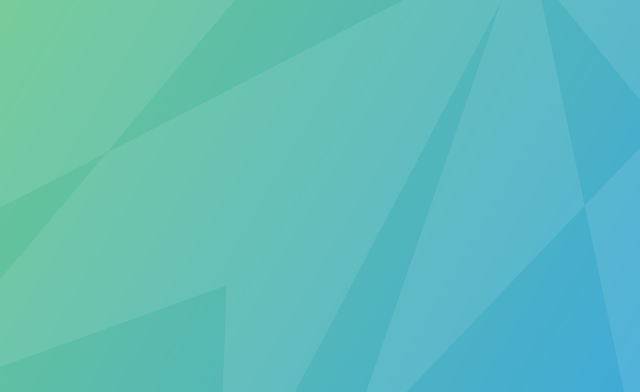
Reproduce this background procedurally as a WebGL 2 fragment shader.

```glsl
#version 300 es
precision highp float;

uniform vec2 u_resolution;
out vec4 fragColor;

// Colours and gradient
const vec3 GREEN = vec3(0.416, 0.780, 0.569);
const vec3 BLUE = vec3(0.251, 0.667, 0.843);
const vec2 GRADIENT = vec2(0.735, -0.265);
const float GRADIENT_START = 0.265;
const float VEIL_OPACITY = 0.09;
const float EDGE_PIXELS = 1.0;

// Facet corners, as fractions of the canvas
const vec2 STEEP_LOW = vec2(0.0, 0.287);
const vec2 STEEP_HIGH = vec2(0.367, 1.0);
const vec2 SHALLOW_LOW = vec2(0.0, 0.470);
const vec2 SHALLOW_HIGH = vec2(0.630, 1.0);
const vec2 SHARD_TIP = vec2(0.784, 1.0);
const vec2 SHARD_LEFT = vec2(0.461, 0.0);
const vec2 SHARD_RIGHT = vec2(0.572, 0.0);
const vec2 BLADE_LOW = vec2(0.975, 0.0);
const vec2 BLADE_HIGH = vec2(0.846, 1.0);
const vec2 RAMP_LOW = vec2(0.635, 0.0);
const vec2 RAMP_HIGH = vec2(1.0, 0.623);
const vec2 CORNER_LOW = vec2(1.0, 0.745);
const vec2 CORNER_HIGH = vec2(0.872, 1.0);
const vec2 WEDGE_LEFT = vec2(0.0, 0.064);
const vec2 WEDGE_PEAK = vec2(0.354, 0.272);
const vec2 WEDGE_FOOT = vec2(0.348, 0.0);

// Smooth coverage of the half plane to the right of the line a to b
float rightOf(vec2 uv, vec2 a, vec2 b) {
    vec2 aspect = vec2(u_resolution.x / u_resolution.y, 1.0);
    vec2 along = normalize((b - a) * aspect);
    vec2 offset = (uv - a) * aspect;
    float signedDistance = along.y * offset.x - along.x * offset.y;
    return clamp(0.5 + signedDistance * u_resolution.y / EDGE_PIXELS, 0.0, 1.0);
}

// Coverage of exactly one of two regions
float exclusive(float a, float b) {
    return a + b - 2.0 * a * b;
}

void main() {
    vec2 uv = gl_FragCoord.xy / u_resolution;

    // Diagonal base gradient
    float blend = clamp(GRADIENT_START + dot(uv, GRADIENT), 0.0, 1.0);
    vec3 color = mix(GREEN, BLUE, blend);

    // Crossing bands at the upper left
    float bands = exclusive(rightOf(uv, STEEP_LOW, STEEP_HIGH),
                            rightOf(uv, SHALLOW_LOW, SHALLOW_HIGH));

    // Narrow shard falling from the top
    float shard = rightOf(uv, SHARD_LEFT, SHARD_TIP)
                * (1.0 - rightOf(uv, SHARD_RIGHT, SHARD_TIP));

    // Crossing facets at the right, cut by the top corner
    float facets = exclusive(rightOf(uv, BLADE_LOW, BLADE_HIGH),
                             rightOf(uv, RAMP_LOW, RAMP_HIGH));
    facets *= 1.0 - rightOf(uv, CORNER_LOW, CORNER_HIGH);

    // Wedge at the lower left
    float wedge = rightOf(uv, WEDGE_LEFT, WEDGE_PEAK)
                * (1.0 - rightOf(uv, WEDGE_FOOT, WEDGE_PEAK));

    // White veil everywhere outside the bare facets
    float bare = max(max(bands, shard), max(facets, wedge));
    color = mix(color, vec3(1.0), VEIL_OPACITY * (1.0 - bare));

    fragColor = vec4(color, 1.0);
}
```
